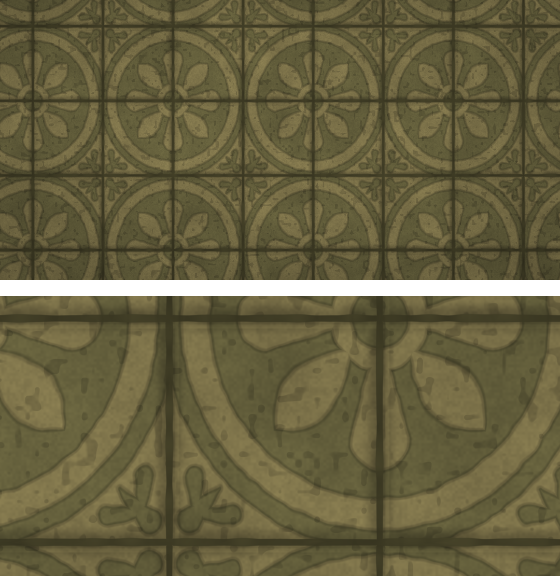
Top: the whole. Bottom: its middle third, enlarged.
Write a WebGL 1 fragment shader that draws this pattern.

```glsl
precision highp float;

uniform vec2 u_resolution;

#define TILE_SIZE vec2(0.2503, 0.2665)
#define FLOWER_ORIGIN vec2(0.618, 0.640)
#define LIGHT_CLAY vec3(0.480, 0.440, 0.283)
#define DARK_CLAY vec3(0.378, 0.360, 0.226)
#define GROUT_COLOR vec3(0.215, 0.205, 0.125)
#define RING_RADIUS 0.875
#define RING_HALF_WIDTH 0.070
#define BAND_RADIUS 1.035
#define GROUT_HALF_WIDTH 0.014
#define GRAIN 0.13
#define MOTTLE 0.12
#define VIGNETTE 0.17

float hash(vec2 p) {
  vec3 h = fract(vec3(p.xyx) * 0.1031);
  h += dot(h, h.yzx + 33.33);
  return fract((h.x + h.y) * h.z);
}

float noise(vec2 p) {
  vec2 i = floor(p);
  vec2 f = fract(p);
  f = f * f * (3.0 - 2.0 * f);
  return mix(mix(hash(i), hash(i + vec2(1.0, 0.0)), f.x),
             mix(hash(i + vec2(0.0, 1.0)), hash(i + 1.0), f.x), f.y);
}

float fbm(vec2 p) {
  float sum = 0.0;
  float gain = 0.5;
  for (int i = 0; i < 4; i++) {
    sum += gain * noise(p);
    p = p * 2.1 + 17.3;
    gain *= 0.5;
  }
  return sum;
}

// Capsule whose radius changes from one end to the other.
float taper(vec2 p, vec2 a, vec2 b, float ra, float rb) {
  vec2 ab = b - a;
  float h = clamp(dot(p - a, ab) / dot(ab, ab), 0.0, 1.0);
  return length(p - a - ab * h) - mix(ra, rb, h);
}

// Pointed leaf along x, widest towards its outer half.
float leaf(vec2 p, float start, float end) {
  float t = (p.x - start) / (end - start);
  return 0.8 * (abs(p.y) - 0.50 * t * (1.0 - t) * (0.7 + 0.6 * t));
}

vec2 foldDiagonal(vec2 a) {
  return vec2(a.x + a.y, abs(a.x - a.y)) * 0.7071;
}

float flower(vec2 q) {
  vec2 a = abs(q);
  vec2 axis = vec2(max(a.x, a.y), min(a.x, a.y));
  float petals = taper(axis, vec2(0.20, 0.0), vec2(0.535, 0.0), 0.045, 0.142);
  petals = min(petals, leaf(foldDiagonal(a), 0.19, 0.70));
  float hub = abs(length(q) - 0.185) - 0.050;
  return min(petals, hub);
}

// Three-lobed bud set in each corner, m.x running along the diagonal.
float cornerBud(vec2 m) {
  float d = taper(m, vec2(0.135, 0.0), vec2(0.22, 0.0), 0.060, 0.034);
  d = min(d, taper(m, vec2(0.22, 0.0), vec2(0.335, 0.0), 0.046, 0.008));
  return min(d, taper(m, vec2(0.21, 0.03), vec2(0.295, 0.125), 0.026, 0.046));
}

// Signed distance to the light clay, negative inside.
float lightClay(vec2 q) {
  float r = length(q);
  float ring = abs(r - RING_RADIUS) - RING_HALF_WIDTH;
  float corner = max(BAND_RADIUS - r, -cornerBud(foldDiagonal(1.0 - abs(q))));
  return min(min(flower(q), ring), corner);
}

void main() {
  vec2 uv = gl_FragCoord.xy / u_resolution.y;
  vec2 screen = gl_FragCoord.xy / u_resolution;
  vec2 p = (uv - FLOWER_ORIGIN) / TILE_SIZE;
  float pixel = 1.0 / (u_resolution.y * TILE_SIZE.x);

  // Inlaid motif with slightly uneven outlines and a pressed edge
  vec2 wobble = vec2(noise(uv * 70.0), noise(uv * 70.0 + 31.0)) - 0.5;
  vec2 q = mod(p + 1.0, 2.0) - 1.0 + wobble * 0.012;
  float d = lightClay(q);
  vec3 color = mix(LIGHT_CLAY, DARK_CLAY, smoothstep(-pixel, pixel, d));
  color *= 1.0 - 0.17 * (1.0 - smoothstep(0.004, 0.012 + pixel, abs(d)));

  // Tile tone, stains and grain
  color *= 0.97 + 0.06 * hash(floor(p) + 40.0);
  color *= 1.0 + MOTTLE * (fbm(uv * 13.0) - 0.47) * 2.0;
  color *= 1.0 + GRAIN * (0.6 * noise(uv * 300.0) + 0.4 * noise(uv * 130.0) - 0.5);
  color *= 1.0 - 0.14 * smoothstep(0.72, 0.85, noise(uv * 90.0 + 9.0));

  // Worn tile edges: soft dirt, a lit rim and dark grout
  vec2 edge = p - floor(p + 0.5);
  vec2 gap = abs(edge);
  float nearest = min(gap.x, gap.y);
  float wear = noise(uv * 45.0 + 5.0);
  color *= 1.0 - (0.16 + 0.16 * wear) * (1.0 - smoothstep(0.015, 0.085, nearest));
  vec2 rim = 1.0 - smoothstep(vec2(0.004), vec2(0.010 + pixel), abs(edge + vec2(-0.036, 0.036)));
  color *= 1.0 + 0.17 * max(rim.x, rim.y) * (0.4 + 0.6 * wear);
  float width = GROUT_HALF_WIDTH * (0.85 + 0.5 * wear);
  float grout = 1.0 - smoothstep(width - pixel * 0.5, width + pixel, nearest);
  color = mix(color, GROUT_COLOR * (0.9 + 0.3 * wear), 0.88 * grout);

  // Broad light falloff
  vec2 off = (screen - vec2(0.5, 0.58)) * 2.0;
  color *= 1.02 - VIGNETTE * smoothstep(0.15, 1.9, dot(off, off));
  gl_FragColor = vec4(color, 1.0);
}
```
